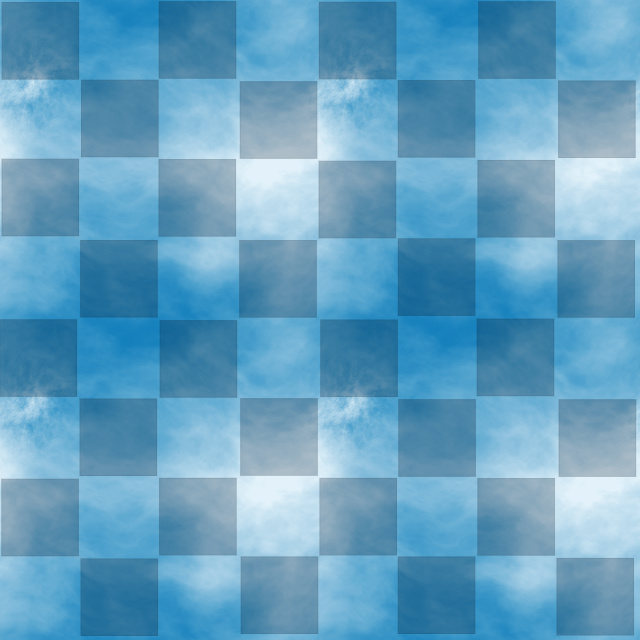
Write a WebGL 1 fragment shader that draws this pattern.

```glsl
precision highp float;
// Checkerboard of translucent grey squares over a repeating cloudy blue sky.

uniform vec2 u_resolution;

#define SQUARES 8.0                  // cells across and down
#define PITCH 0.1242                 // distance between cells
#define ORIGIN vec2(0.0015, 0.0081)  // lower left corner of the first cell
#define SIDE 0.1211                  // side of a grey square
#define JITTER 0.0022                // misplacement of each square
#define OUTLINE 0.0014               // width of the darker rim
#define SKY_REPEATS 2.0              // sky tiles across and down
#define TINT vec3(0.76, 0.78, 0.80)  // grey film over the sky
#define RIM_SHADE 0.94
#define CLOUD_CONTRAST 0.75

const float TAU = 6.2831853;

float hash(vec2 p) {
  return fract(sin(dot(p, vec2(127.1, 311.7))) * 43758.5453);
}

// Value noise whose lattice wraps after the given number of cells.
float noise(vec2 p, vec2 period) {
  vec2 cell = floor(p);
  vec2 f = fract(p);
  f = f * f * f * (f * (f * 6.0 - 15.0) + 10.0);
  vec2 a = mod(cell, period);
  vec2 b = mod(cell + 1.0, period);
  return mix(mix(hash(a), hash(vec2(b.x, a.y)), f.x),
             mix(hash(vec2(a.x, b.y)), hash(b), f.x), f.y);
}

// Tileable fractal noise with a period of one unit.
float fbm(vec2 p, vec2 frequency, float gain) {
  float sum = 0.0;
  float weight = 0.0;
  float amplitude = 1.0;
  for (int i = 0; i < 6; i++) {
    sum += amplitude * noise(p * frequency + 0.37, frequency);
    weight += amplitude;
    amplitude *= gain;
    frequency *= 2.0;
    p += vec2(0.173, 0.291);
  }
  return sum / weight;
}

// Soft spot that wraps around the sky tile.
float spot(vec2 p, vec2 center, vec2 radius) {
  vec2 d = (fract(p - center + 0.5) - 0.5) / radius;
  return exp(-dot(d, d));
}

vec3 skyRamp(float t) {
  vec3 c = mix(vec3(0.06, 0.49, 0.73), vec3(0.30, 0.63, 0.80), clamp(t / 0.3, 0.0, 1.0));
  c = mix(c, vec3(0.56, 0.76, 0.87), clamp((t - 0.3) / 0.3, 0.0, 1.0));
  return mix(c, vec3(0.89, 0.95, 0.98), clamp((t - 0.6) / 0.4, 0.0, 1.0));
}

vec3 sky(vec2 p) {
  vec2 q = p * SKY_REPEATS;
  vec2 warp = vec2(fbm(q + 0.31, vec2(3.0), 0.5), fbm(q + 0.73, vec2(3.0), 0.5)) - 0.5;
  vec2 w = q + 0.14 * warp;

  // Pale band across the tile, deep blue at its top and bottom.
  float t = 0.52 - 0.2 * cos(TAU * (w.y + 0.02)) + 0.1 * cos(TAU * (w.x - 0.9));

  // Broad clouds, wisps and a mottled bright patch.
  t += CLOUD_CONTRAST * (fbm(w + vec2(0.5, 0.25), vec2(4.0, 5.0), 0.58) - 0.5);
  t += 0.26 * (fbm(w + vec2(w.y, 0.0), vec2(4.0, 8.0), 0.6) - 0.5);
  float patchMask = spot(w, vec2(0.1, 0.71), vec2(0.13, 0.12));
  t += patchMask * (0.1 + 1.3 * (fbm(w + 0.5, vec2(12.0), 0.72) - 0.5));
  t += 0.24 * spot(w, vec2(0.61, 0.16), vec2(0.11, 0.07));

  // Slight change between tiles.
  t += 0.1 * (noise(p * 5.0, vec2(64.0)) - 0.5) - 0.1 * spot(p, vec2(0.5), vec2(0.7, 0.1));

  // Keep the deepest blue from going flat.
  t = 0.5 * (t + sqrt(t * t + 0.008));
  return skyRamp(t);
}

// Coverage of the film in x and of its rim in y.
vec2 squares(vec2 p, float pixel) {
  vec2 home = floor((p - ORIGIN) / PITCH);
  vec2 cover = vec2(0.0);
  for (int j = -1; j <= 1; j++) {
    for (int i = -1; i <= 1; i++) {
      vec2 id = home + vec2(float(i), float(j));
      bool inside = all(greaterThanEqual(id, vec2(0.0))) && all(lessThan(id, vec2(SQUARES)));
      if (inside && mod(id.x + id.y, 2.0) > 0.5) {
        vec2 shift = JITTER * (vec2(hash(id + 3.7), hash(id + 19.3)) * 2.0 - 1.0);
        vec2 d = abs(p - ORIGIN - id * PITCH - 0.5 * SIDE - shift) - 0.5 * SIDE;
        float edge = max(d.x, d.y);
        float film = clamp(0.5 - edge / pixel, 0.0, 1.0);
        float core = clamp(0.5 - (edge + OUTLINE) / pixel, 0.0, 1.0);
        cover = max(cover, vec2(film, film - core));
      }
    }
  }
  return cover;
}

void main() {
  vec2 p = gl_FragCoord.xy / u_resolution;
  vec2 cover = squares(p, 1.0 / min(u_resolution.x, u_resolution.y));
  vec3 color = sky(p);
  color *= mix(vec3(1.0), TINT, cover.x) * mix(1.0, RIM_SHADE, cover.y);
  gl_FragColor = vec4(color, 1.0);
}
```
